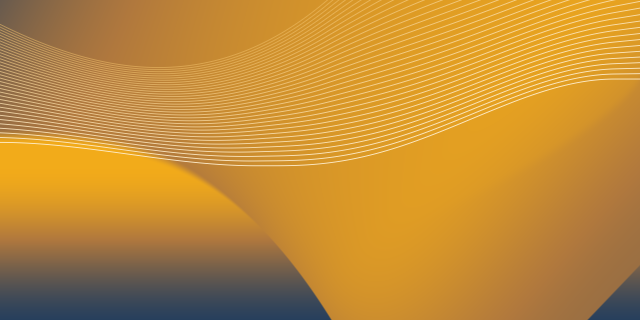
A Shadertoy shader for this background:

```glsl
// Golden folded sheet over a dusk gradient, crossed by a ribbon of fine pale lines.

// Shade scale: navy at 0, copper at 0.6, gold at 1
vec3 duskRamp(float t) {
    vec3 navy = vec3(0.12, 0.235, 0.37);
    vec3 copper = vec3(0.69, 0.47, 0.24);
    vec3 gold = vec3(0.95, 0.67, 0.10);
    return t < 0.6 ? mix(navy, copper, max(t, 0.0) / 0.6)
                   : mix(copper, gold, min((t - 0.6) / 0.4, 1.0));
}

// Upper border of the ribbon: a bowl that runs on as a straight slope
float ribbonTop(float x) {
    float u = min(x, 1.02) - 0.495;
    return 0.789 + u * u * (0.65 + 0.2 * u) + 0.85 * max(x - 1.02, 0.0);
}

// Lower border of the ribbon: a shallow dip, then a rise
float ribbonBottom(float x) {
    return 0.555 - 0.073 * smoothstep(0.0, 0.8, x)
         + 0.271 * pow(smoothstep(0.85, 1.92, x), 1.3);
}

// Brightness of the sheet, with a soft shadow at its left edge
float sheetShade(vec2 p, float edgeDistance) {
    float shade = 1.0 - 0.7 * exp(-1.35 * p.x);
    shade += 0.5 * (1.0 - p.y) * exp(-2.0 * p.x);
    shade -= 0.16 * exp(-9.0 * max(edgeDistance, 0.0)) * smoothstep(0.2, 0.6, p.x);

    // Darkening to the lower right, and a faint crease
    shade -= 0.4 * smoothstep(0.0, 1.0, p.x - 0.9 - 0.9 * p.y);
    float crease = 0.787 - 0.6 * pow(max(2.0 - p.x, 0.0), 0.72);
    shade -= 0.05 * smoothstep(0.0, 0.05, crease - p.y) * smoothstep(1.2, 2.0, p.x);
    return shade;
}

void mainImage(out vec4 fragColor, in vec2 fragCoord) {
    vec2 p = fragCoord / iResolution.xy * vec2(2.0, 1.0);
    float pixel = 1.0 / iResolution.y;

    // Dusk gradient behind the sheet
    vec3 color = duskRamp(smoothstep(-0.06, 0.49, p.y));

    // Sheet between the left curve and the lower right diagonal
    float slope = 1.505 * pow(p.x, 1.9);
    float leftDistance = (p.y - 0.575 + 0.519 * pow(p.x, 2.9)) / sqrt(1.0 + slope * slope);
    float cornerDistance = (p.y - 1.045 * (p.x - 1.836)) / 1.446;
    float softness = pixel + 0.02 * (1.0 - smoothstep(0.4, 0.85, p.x));
    float sheet = smoothstep(-softness, softness, leftDistance)
                * smoothstep(-pixel, pixel, cornerDistance);
    color = mix(color, duskRamp(sheetShade(p, leftDistance)), sheet);

    // Ribbon lines, spaced unevenly from the lower to the upper border
    float lineCount = 34.0;
    float bottom = ribbonBottom(p.x);
    float across = (p.y - bottom) / (ribbonTop(p.x) - bottom);
    float bunching = mix(-0.3, 0.9, smoothstep(0.7, 1.9, p.x));
    float index = lineCount * across * (1.0 + bunching * (1.0 - across));
    float density = length(vec2(dFdx(index), dFdy(index))) / pixel;
    float lineDistance = abs(fract(index + 0.5) - 0.5) / max(density, 0.001);

    float halfWidth = 0.0014;
    float coverage = clamp((halfWidth + 0.5 * pixel - lineDistance) / pixel,
                           0.0, min(1.0, 2.0 * halfWidth / pixel));
    coverage *= step(-0.5, index) * step(index, lineCount + 0.5);
    float fade = clamp(across, 0.0, 1.0);
    vec3 lineColor = mix(vec3(1.0, 0.94, 0.82), vec3(0.95, 0.76, 0.42), fade);
    color = mix(color, lineColor, coverage * mix(0.95, 0.55, fade));

    fragColor = vec4(color, 1.0);
}
```
